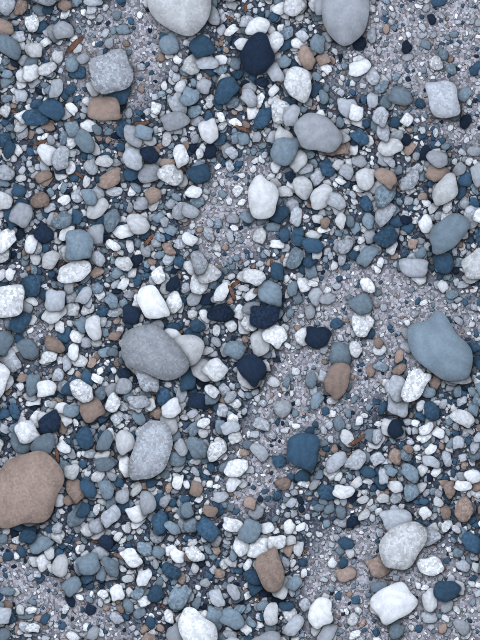
Write a Shadertoy shader that draws this texture.

```glsl
// Pebble beach: cool grey and blue stones over patches of fine sand.
// Six jittered grids of rounded stones are painted from grit up to rocks,
// each stone with its own outline, tint, mottling and contact shadow.

const vec3 PALE   = vec3(0.80, 0.835, 0.89);
const vec3 GREY   = vec3(0.63, 0.67, 0.735);
const vec3 SLATE  = vec3(0.45, 0.525, 0.60);
const vec3 STEEL  = vec3(0.23, 0.335, 0.44);
const vec3 NIGHT  = vec3(0.14, 0.19, 0.27);
const vec3 TAUPE  = vec3(0.56, 0.51, 0.50);
const vec3 WOOD   = vec3(0.42, 0.32, 0.28);
const vec3 SAND   = vec3(0.61, 0.625, 0.685);
const vec3 GAP    = vec3(0.19, 0.23, 0.30);
const vec2 LIGHT  = vec2(-0.45, 0.89);

vec3 hash3(vec2 cell, float seed) {
    vec3 q = fract(cell.xyx * vec3(0.1031, 0.1030, 0.0973) + seed * 0.137);
    q += dot(q, q.yxz + 33.33);
    return fract((q.xxy + q.yzz) * q.zyx);
}

// Random brightness of the nearest cell, darkened towards its border.
float cellular(vec2 p, float seed) {
    vec2 base = floor(p);
    float nearest = 9.0, tone = 0.0;
    for (int j = -1; j <= 1; j++)
    for (int i = -1; i <= 1; i++) {
        vec2 cell = base + vec2(i, j);
        vec3 h = hash3(cell, seed);
        float d = length(cell + h.xy - p);
        if (d < nearest) { nearest = d; tone = h.z; }
    }
    return tone * (1.15 - 0.45 * nearest);
}

// 0 on packed pebbles, 1 on open sand; more sand to the right.
float sandCover(vec2 p) {
    float waves = 0.5 * sin(9.0 * p.x + 4.0 * p.y + sin(7.0 * p.y))
                + 0.5 * sin(11.0 * p.y - 5.0 * p.x + 2.0 * sin(6.0 * p.x));
    return smoothstep(0.1, 0.7, waves + 0.9 * (p.x - 0.45));
}

vec3 stoneColour(float pick, float shift) {
    vec3 c = PALE;
    c = pick > 0.31 ? GREY  : c;
    c = pick > 0.55 ? SLATE : c;
    c = pick > 0.76 ? STEEL : c;
    c = pick > 0.89 ? NIGHT : c;
    c = pick > 0.93 ? TAUPE : c;
    return c * (0.88 + 0.24 * shift);
}

vec2 rotate(vec2 v, float a) {
    float c = cos(a), s = sin(a);
    return vec2(c * v.x - s * v.y, s * v.x + c * v.y);
}

// Signed distance to a wobbly, slightly squared pebble of unit radius.
float pebble(vec2 q, float aspect, float squareness, vec2 phase) {
    q.y /= aspect;
    q += 0.13 * sin(2.3 * q.yx + 6.28 * phase);
    q += 0.035 * sin(5.5 * q.yx + 11.0 * phase.yx);
    vec2 a = abs(q) + 1e-4;
    float n = mix(2.0, 3.3, squareness);
    return pow(pow(a.x, n) + pow(a.y, n), 1.0 / n) - 1.0;
}

// Soft patches across one stone, from layered sines.
float mottle(vec2 q, float seed) {
    return sin(4.0 * q.x + 2.0 * sin(5.0 * q.y + seed))
         * sin(5.0 * q.y + 2.0 * sin(3.0 * q.x + seed));
}

// Paints one grid of stones over the ground colour.
vec3 paintStones(vec3 ground, vec2 p, float cells, float packed, float sparse,
                 float grain, float seed) {
    vec2 g = p * cells + seed * 7.3;
    vec2 base = floor(g);
    float pixel = cells / iResolution.x;
    for (int j = -1; j <= 1; j++)
    for (int i = -1; i <= 1; i++) {
        vec2 cell = base + vec2(i, j);
        vec3 place = hash3(cell, seed);
        vec3 form = hash3(cell, seed + 20.0);
        vec3 look = hash3(cell, seed + 40.0);
        vec2 centre = cell + 0.5 + 0.8 * (place.xy - 0.5);
        float cover = sandCover((centre - seed * 7.3) / cells);
        vec2 offset = g - centre;
        if (place.z > mix(packed, sparse, cover) || length(offset) > 1.1) continue;

        bool twig = look.z > 0.985;
        float radius = mix(0.36, 0.60, form.x);
        float aspect = twig ? 0.25 : mix(0.58, 0.96, form.y);
        vec2 q = rotate(offset, 6.28 * form.z) / radius;
        float d = pebble(q, aspect, look.y, place.xy);

        // Contact shadow, heavier on the side away from the light.
        float away = -dot(offset, LIGHT) / (length(offset) + 0.01);
        float reach = min(0.20, 0.008 * cells / radius);
        ground *= 1.0 - (0.43 + 0.27 * away) * exp(-max(d, 0.0) / reach);

        // Rounded body with a dim rim and a mineral surface.
        float rim = pow(clamp(d + 1.0, 0.0, 1.0), 5.0);
        float shade = 1.05 - 0.22 * rim + 0.10 * dot(offset, LIGHT) / radius;
        shade += 0.055 * mottle(q, 30.0 * look.y);
        shade += (grain - 0.45) * mix(0.06, 0.30, look.z * look.z);
        vec3 body = twig ? WOOD : stoneColour(look.x, look.y);
        float edge = 0.8 * pixel / radius;
        ground = mix(ground, body * shade, 1.0 - smoothstep(-edge, edge, d));
    }
    return ground;
}

void mainImage(out vec4 fragColor, in vec2 fragCoord) {
    vec2 p = fragCoord / iResolution.x;
    float grain = cellular(p * 210.0, 3.0);
    vec3 colour = mix(GAP, SAND, 0.25 + 0.75 * sandCover(p));
    colour *= 0.74 + 0.52 * grain;

    // Grit first, rocks last.
    colour = paintStones(colour, p, 112.0, 0.55, 0.28, grain, 1.0);
    colour = paintStones(colour, p, 62.0, 0.85, 0.25, grain, 2.0);
    colour = paintStones(colour, p, 36.0, 0.80, 0.24, grain, 3.0);
    colour = paintStones(colour, p, 23.0, 0.55, 0.16, grain, 4.0);
    colour = paintStones(colour, p, 13.0, 0.23, 0.09, grain, 5.0);
    colour = paintStones(colour, p, 7.5, 0.09, 0.05, grain, 6.0);
    fragColor = vec4(clamp(colour, 0.0, 1.0), 1.0);
}
```
